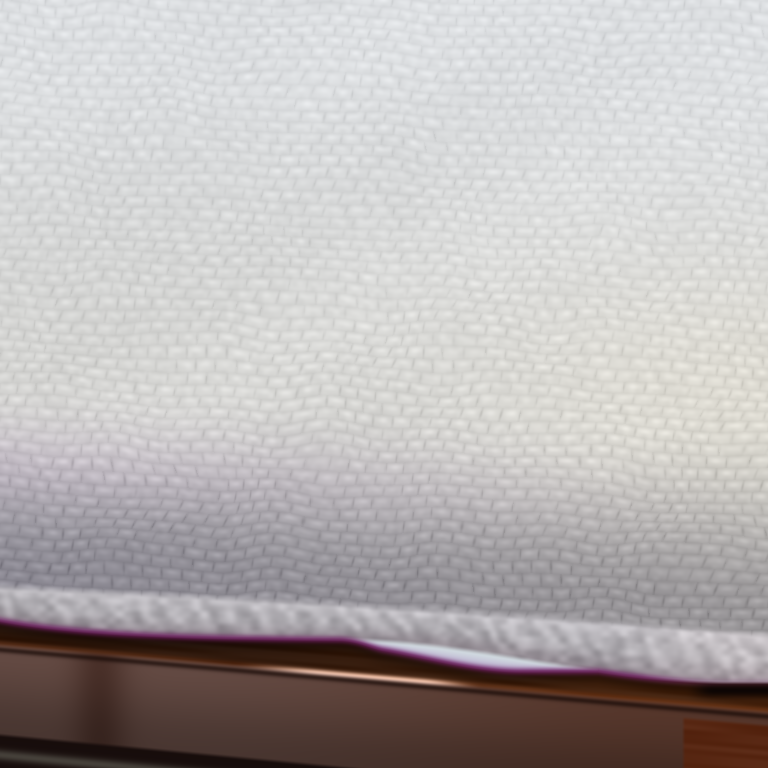
Reproduce this texture procedurally as a Shadertoy shader.

```glsl
// A pale woven cloth with a braided hem, hanging over a polished wooden rail.
// Curved height functions split cloth, lining and wood; staggered cells make
// the weave, and value noise adds folds, uneven thread tone and wood grain.

float hash(vec2 p) {
    vec3 q = fract(vec3(p.xyx) * 0.1031);
    q += dot(q, q.yzx + 33.33);
    return fract((q.x + q.y) * q.z);
}

float noise(vec2 p) {
    vec2 i = floor(p), f = fract(p);
    f = f * f * (3.0 - 2.0 * f);
    return mix(mix(hash(i), hash(i + vec2(1, 0)), f.x),
               mix(hash(i + vec2(0, 1)), hash(i + vec2(1, 1)), f.x), f.y);
}

float above(float y, float level, float soft) {
    return smoothstep(level - soft, level + soft, y);
}

float line(float d, float width) {
    return exp(-d * d / (width * width));
}

// Heights of the cloth borders along x
float hemTop(float x) { return 0.236 - 0.045 * x - 0.018 * x * x; }
float hemBottom(float x) {
    return 0.166 + 0.026 * exp(-7.0 * x) - 0.055 * smoothstep(0.45, 0.95, x);
}
float liningBottom(float x) { return 0.162 - 0.036 * smoothstep(0.42, 0.68, x); }

// Signed brightness of staggered threads: pale dashes, dark slits between them
float weave(vec2 p) {
    vec2 warp = vec2(noise(p * 14.0), noise(p * 14.0 + 41.0)) - 0.5;
    vec2 q = vec2(p.x, p.y + 0.05 * p.x) * vec2(38.0, 66.0) + warp * 0.9;
    float row = floor(q.y);
    q.x += row * 0.4 + 0.2 * hash(vec2(row, 3.0));
    float tone = hash(vec2(floor(q.x), row));
    vec2 c = fract(q) - 0.5;
    float dash = line(c.x, 0.32) * line(c.y - 0.1, 0.24);
    float slitX = 0.5 - abs(c.x - 0.12 * c.y);
    float slit = line(slitX, 0.075) * line(c.y, 0.42);
    float gap = line(0.5 - abs(c.y), 0.15);
    return dash * (0.5 + 0.5 * tone) - slit * (0.5 + 0.9 * tone) - 0.4 * gap;
}

vec3 clothColor(vec2 p) {
    float h = p.y - hemTop(p.x);
    float lit = smoothstep(0.015, 0.27, h + 0.02 * (noise(p * 5.0) - 0.5));
    vec3 shade = mix(vec3(0.545, 0.535, 0.575), vec3(0.60, 0.59, 0.60), p.x);
    vec3 light = mix(vec3(0.83, 0.83, 0.82), vec3(0.865, 0.875, 0.885),
                     smoothstep(0.45, 1.0, p.y));
    vec3 col = mix(shade, light, lit);

    // Warm glow at the right, mauve cast at the start of the shadow
    col += vec3(0.03, 0.02, -0.005) * line(p.x - 1.0, 0.35) * line(p.y - 0.48, 0.18);
    col += vec3(0.015, -0.008, 0.02) * line(h - 0.16, 0.06) * (1.0 - p.x);

    // Broad slanting folds
    float fold = noise(vec2(p.x * 2.0 + p.y, (p.y - 0.55 * p.x) * 6.0));
    col += (fold - 0.5) * 0.035 * lit;
    float contrast = mix(0.075, 0.045, smoothstep(0.1, 0.75, p.y));
    col += weave(p) * contrast;
    return col + (noise(p * 130.0) - 0.5) * 0.035;
}

vec3 hemColor(vec2 p) {
    float top = hemTop(p.x), bottom = hemBottom(p.x);
    float t = clamp((p.y - bottom) / (top - bottom), 0.0, 1.0);
    float wobble = noise(p * 35.0);
    float braid = cos(6.2832 * (p.x * 27.0 + t * 0.9 + wobble * 0.6));
    vec3 col = mix(vec3(0.57, 0.54, 0.57), vec3(0.69, 0.68, 0.70),
                   smoothstep(0.0, 0.55, t));
    col += 0.045 * braid * sin(3.1416 * t) + 0.06 * line(t - 0.9, 0.15);
    col += vec3(0.06, 0.05, 0.045) * smoothstep(0.75, 1.0, p.x);
    return col + (noise(p * vec2(90.0, 120.0)) - 0.5) * 0.10;
}

vec3 woodColor(vec2 p, float px) {
    float ridge = 0.160 - 0.087 * p.x;
    float base = 0.043 - 0.095 * p.x;
    float grain = noise(vec2(p.x * 9.0, (p.y + 0.087 * p.x) * 160.0)) - 0.5;

    // Front face, with a dim vertical reflection
    vec3 face = mix(vec3(0.35, 0.26, 0.235), vec3(0.30, 0.19, 0.15),
                    smoothstep(0.2, 0.9, p.x));
    face -= 0.09 * line(p.x - 0.13, 0.035);
    face *= 0.82 + 0.3 * smoothstep(base, ridge, p.y);

    // Upper ledge and its glossy lip
    vec3 ledge = mix(vec3(0.18, 0.09, 0.04), vec3(0.26, 0.13, 0.05),
                     smoothstep(0.25, 0.9, p.x)) + grain * 0.06;
    vec3 col = mix(face, ledge, above(p.y, ridge, 0.002 + px));
    col = mix(col, vec3(0.10, 0.045, 0.03), 0.7 * line(p.y - ridge + 0.006, 0.004));
    float gloss = smoothstep(0.30, 0.42, p.x) * (1.0 - smoothstep(0.55, 0.63, p.x));
    col += vec3(0.55, 0.53, 0.52) * gloss * line(p.y - ridge - 0.001, 0.0025 + px);
    col += vec3(0.12, 0.06, 0.03) * line(p.y - ridge - 0.002, 0.004);

    // Underside with a grey green strip, and the end block
    vec3 under = vec3(0.09, 0.05, 0.045)
               + vec3(0.18, 0.20, 0.18) * line(p.y - base + 0.026, 0.007);
    col = mix(under, col, above(p.y, base, 0.002 + px));
    float block = above(p.x, 0.89, 0.003) * (1.0 - above(p.y, 0.145 - 0.09 * p.x, 0.003));
    col = mix(col, vec3(0.34, 0.15, 0.07) + grain * 0.05, block);
    float corner = above(p.x, 0.91, 0.02) * line(p.y - 0.101, 0.009);
    return mix(col, vec3(0.07, 0.03, 0.02), corner);
}

void mainImage(out vec4 fragColor, in vec2 fragCoord) {
    vec2 p = fragCoord / iResolution.xy;
    float px = 1.0 / iResolution.y;
    float bottom = hemBottom(p.x), lining = liningBottom(p.x);
    float span = smoothstep(0.44, 0.50, p.x) * (1.0 - smoothstep(0.80, 0.84, p.x));
    float edge = mix(bottom, min(bottom, lining), span);

    vec3 col = woodColor(p, px);
    col *= 1.0 - 0.35 * line(p.y - edge + 0.006, 0.010);
    vec3 liningCol = mix(vec3(0.74, 0.70, 0.82), vec3(0.82, 0.86, 0.88),
                         smoothstep(lining, bottom, p.y));
    vec3 cloth = mix(liningCol, hemColor(p), above(p.y, bottom, 0.003 + px));
    cloth = mix(cloth, clothColor(p), above(p.y, hemTop(p.x), 0.006));
    col = mix(col, cloth, above(p.y, edge, 0.0015 + px));

    // Purple fringe where cloth meets wood
    float fringe = line(p.y - edge, 0.0035 + px) * (1.0 - 0.7 * smoothstep(0.82, 0.95, p.x));
    col = mix(col, vec3(0.43, 0.12, 0.38), 0.75 * fringe);
    fragColor = vec4(clamp(col, 0.0, 1.0), 1.0);
}
```
